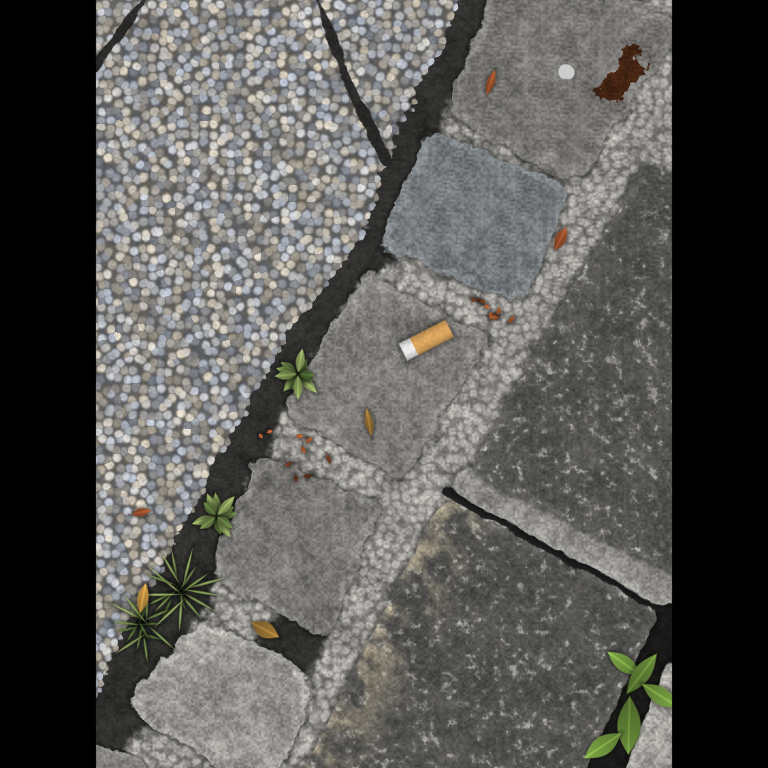
Write a three.js fragment shader that draws this texture.

```glsl
// Old paving from above: pebbled asphalt, a soil joint, setts, dark slabs, weeds,
// leaves and a cigarette end. Stones are rounded quads with value noise grain,
// pebbles are random cells. The canvas is 100 units wide.
varying vec2 vUv;
vec2 p;
vec3 col;
float wobble;

float hash(vec2 q) { return fract(sin(dot(q, vec2(127.1, 311.7))) * 43758.5453); }

float noise(vec2 q) {
  vec2 i = floor(q), f = fract(q);
  f *= f * (3.0 - 2.0 * f);
  return mix(mix(hash(i), hash(i + vec2(1, 0)), f.x),
    mix(hash(i + vec2(0, 1)), hash(i + 1.0), f.x), f.y);
}

float fbm(vec2 q) {
  float sum = 0.0, amp = 0.5;
  for (int i = 0; i < 5; i++) {
    sum += amp * noise(q);
    q = mat2(1.6, 1.2, -1.2, 1.6) * q + 7.3;
    amp *= 0.5;
  }
  return sum;
}

// Distance to the nearest pebble centre, and its random value
vec2 pebbles(vec2 q) {
  vec2 best = vec2(9, 0);
  for (int i = 0; i < 9; i++) {
    vec2 id = floor(q) + vec2(mod(float(i), 3.0), i / 3) - 1.0;
    float d = length(q - id - 0.1 - 0.8 * vec2(hash(id), hash(id + 41.0)));
    if (d < best.x) best = vec2(d, hash(id + 87.0));
  }
  return best;
}

float side(vec2 a, vec2 b) {
  vec2 d = normalize(b - a);
  return dot(p - a, vec2(-d.y, d.x));
}

float roundMax(float a, float b) {
  float h = max(2.4 - abs(a - b), 0.0);
  return max(a, b) + h * h / 9.6;
}

// Rough quad, corners clockwise
float quad(vec4 m, vec4 n) {
  return wobble + roundMax(roundMax(side(m.xy, m.zw), side(n.xy, n.zw)),
    roundMax(side(m.zw, n.xy), side(n.zw, m.xy)));
}

// Distance to a segment, and the place along it
vec2 segment(vec4 s) {
  vec2 d = s.zw - s.xy;
  float t = clamp(dot(p - s.xy, d) / dot(d, d), 0.0, 1.0);
  return vec2(length(p - s.xy - d * t), t);
}

void paint(vec3 ink, float d) { col = mix(col, ink, smoothstep(0.13, -0.13, d)); }

void stone(vec3 ink, vec4 m, vec4 n) {
  float d = quad(m, n);
  col *= mix(0.6, 1.0, smoothstep(-0.2, 0.9, d));
  paint(ink * (1.0 + 0.12 * smoothstep(-1.6, -0.3, d)), d);
}

// Pointed leaf with shadow and midrib
void leaf(vec4 axis, float w, vec3 ink) {
  vec2 s = segment(axis);
  float d = s.x - w * sin(3.14 * s.y);
  col *= mix(0.72, 1.0, smoothstep(-0.1, 0.6, d));
  paint(ink * (0.8 + 0.35 * s.y + 0.25 * smoothstep(0.25, 0.0, s.x)), d + 0.08);
}

void main() {
  p = vUv * 100.0;
  float rough = fbm(p * 0.35), fine = noise(p * 3.6), coarse = fbm(p * 1.3 + 30.0);
  float grain = 0.48 + 0.35 * rough + 0.4 * coarse + 0.3 * fine;
  wobble = 2.4 * rough + 0.7 * coarse - 1.55;
  vec2 chip = pebbles(p * 0.88 + wobble * 0.15);
  vec3 grey = vec3(0.47, 0.465, 0.45) * grain;

  // Mortar, soil, setts
  col = grey * mix(1.0, 1.4, smoothstep(0.7, 0.25, chip.x));
  float edge = wobble * 0.8 - side(vec2(12.5, 10.2), vec2(60.5, 100));
  edge -= 2.6 * exp(-pow((p.y - 69.0) / 9.0, 2.0));
  float soil = edge - mix(8.0, 4.6, smoothstep(20.0, 48.0, p.y));
  soil = min(soil, length(p - vec2(38, 16)) - 4.5) + wobble;
  col = mix(col, grey * 0.4, smoothstep(0.8, -0.8, soil));
  paint(grey * 0.22, quad(vec4(84, 22, 102, 26), vec4(102, -4, 73, -4)));
  stone(grey, vec4(66, 106, 89, 97), vec4(75, 75.8, 58.2, 85.4));
  stone(grey * vec3(0.98, 1.03, 1.09), vec4(55.8, 83, 74.5, 75.4), vec4(68, 60.6, 49, 68));
  stone(grey * 1.04, vec4(47.6, 65.2, 63.6, 55.8), vec4(52.3, 37.6, 36.8, 46));
  stone(grey, vec4(33.6, 40.4, 50, 34.4), vec4(42.6, 17.2, 27, 24.5));
  stone(grey * 1.25, vec4(26, 20, 41.5, 11.5), vec4(35, -3, 16, 8));
  stone(grey * 1.1, vec4(10, 3, 17, 2.5), vec4(21, -3, 9, -6));

  // Dark slabs and pale bevel
  wobble *= 0.5;
  vec3 dark = grey * mix(0.71, 1.18, smoothstep(0.56, 0.8, coarse));
  float wear = smoothstep(-9.0, 0.0, side(vec2(38, -3), vec2(57.6, 35.6)));
  vec3 worn = mix(dark, grey * vec3(1.27, 1.2, 1.06), wear * smoothstep(0.42, 0.65, rough) * 0.8);
  stone(worn, vec4(57.6, 35.6, 86, 20.8), vec4(75, -3, 38, -3));
  paint(vec3(0.12), segment(vec4(58, 36, 86, 21)).x - 0.65 + wobble);
  stone(grey * 1.18, vec4(61, 40, 92, 25), vec4(86.5, 20.6, 58.4, 36.4));
  stone(dark, vec4(83.6, 78.4, 105, 72), vec4(95, 21.6, 60.8, 38.8));
  stone(grey * 1.35, vec4(87, 14, 103, 15), vec4(103, -4, 80, -4));

  // Asphalt and cracks
  vec3 tint = mix(vec3(0.93, 0.97, 1.04), vec3(1.06, 1.01, 0.92), fract(chip.y * 7.0));
  tint *= mix(0.37, 0.5 + 0.34 * chip.y, smoothstep(0.72, 0.3, chip.x)) * (0.5 + 0.5 * grain);
  paint(tint, edge + chip.x - 0.4);
  float crack = min(segment(vec4(41, 101, 45, 90)).x, segment(vec4(45, 90, 50.3, 79)).x);
  paint(grey * 0.36, min(crack, segment(vec4(12, 91, 19.5, 101)).x) - 0.5 + wobble);

  // Dry bits, rosettes, grass
  vec3 rust = vec3(0.55, 0.29, 0.16), straw = vec3(0.7, 0.53, 0.24), green = vec3(0.36, 0.48, 0.2);
  for (int i = 0; i < 74; i++) {
    float k = float(i), r = hash(vec2(k, 17)), s = hash(vec2(k, 5)), odd = mod(k, 2.0);
    vec2 ray = vec2(cos(k * 2.4), sin(k * 2.4)), at = mix(vec2(38.8, 51.3), vec2(28.2, 32.8), odd);
    vec3 ink = mix(vec3(0.26, 0.35, 0.17), vec3(0.53, 0.6, 0.35), r);
    if (i < 18) {
      at = mix(vec2(32, 38) + vec2(12, 6) * vec2(r, s), vec2(61, 62) + vec2(6, -5) * r, odd);
      leaf(vec4(at, at + (0.7 + r) * ray), 0.35, rust * (0.5 + 0.7 * s));
    } else if (i < 40) leaf(vec4(at, at + ray * (2.2 + 1.5 * r)), 0.65, ink);
    else {
      at = mix(vec2(22.3, 22.2), vec2(18, 17.4), odd) + 2.0 * vec2(r, s);
      leaf(vec4(at, at + (3.0 + 4.0 * r) * ray), 0.24, ink);
    }
  }

  // Fallen and broad leaves
  leaf(vec4(17, 33, 19.8, 33.6), 0.6, rust);
  leaf(vec4(48.4, 43, 47.7, 47), 0.6, straw * 0.75);
  leaf(vec4(63.3, 87.5, 64.5, 91), 0.6, rust);
  leaf(vec4(72.2, 67.3, 73.8, 70.5), 0.8, rust);
  leaf(vec4(32.6, 19, 36.4, 17), 1.1, straw * 0.8);
  leaf(vec4(18.2, 20, 19, 24.2), 0.8, straw);
  paint(rust * 0.5 * grain, length(p - vec2(81, 90.3)) - 2.4 + wobble * 5.0);
  paint(vec3(0.8), length(p - vec2(73.6, 90.7)) - 1.0 + wobble);
  leaf(vec4(83.5, 12, 79, 15.2), 1.1, green * 1.2);
  leaf(vec4(81.5, 9.5, 85.6, 15), 1.2, green);
  leaf(vec4(83.5, 11, 88.5, 7.8), 1.2, green * 1.2);
  leaf(vec4(82, 9.5, 81.8, 1.6), 1.6, green);
  leaf(vec4(81, 4.6, 76, 1.2), 1.3, green * 1.2);

  // Cigarette end
  vec2 q = mat2(0.89, -0.456, 0.456, 0.89) * (p - vec2(55.5, 55.7));
  vec2 box = abs(q) - vec2(3.4, 1.25);
  float butt = max(box.x, box.y);
  col *= mix(0.6, 1.0, smoothstep(-0.3, 1.0, butt));
  vec3 wrap = mix(vec3(0.88), vec3(0.83, 0.63, 0.36), smoothstep(-1.9, -1.7, q.x));
  paint(wrap * (1.0 - 0.18 * q.y * q.y + 0.1 * fine), butt);

  // Side bands
  gl_FragColor = vec4(col * smoothstep(37.6, 37.4, abs(p.x - 50.0)), 1);
}
```
